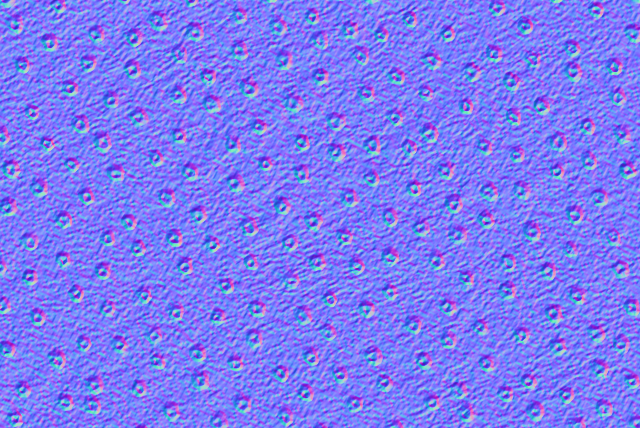
A Shadertoy shader for this texture map:

```glsl
// Normal map of quilled leather: scattered pitted follicle bumps on finely creased grain.

// Lengths are in canvas heights
const float SAMPLE_STEP   = 0.0014;            // half width of the slope sample
const vec2  FLAT_BIAS     = vec2(-0.010, -0.012); // red and green offset of the flat tone

const float GRAIN_SIZE    = 0.0068;
const float GRAIN_HEIGHT  = 0.0036;
const vec2  CREASE_SIZE   = vec2(0.019, 0.0082); // along, across
const float CREASE_HEIGHT = 0.0042;
const float CREASE_ANGLE  = 0.52;
const float CROSS_ANGLE   = -0.45;             // second crease set, mostly lower left
const float SWELL_SIZE    = 0.05;
const float SWELL_HEIGHT  = 0.0032;

const vec2  BUMP_CELL     = vec2(0.100, 0.076);
const float BUMP_ANGLE    = -0.38;
const float BUMP_JITTER   = 0.46;
const float BUMP_RADIUS   = 0.0185;
const float BUMP_HEIGHT   = 0.0105;
const float PIT_DEPTH     = 0.0085;
const vec2  SOFT_SIDE     = vec2(-0.40, 0.917); // bumps fade out towards the top left

float hash(vec2 p) {
    vec3 q = fract(p.xyx * 0.1031);
    q += dot(q, q.yzx + 33.33);
    return fract((q.x + q.y) * q.z);
}

vec2 hash2(vec2 p) {
    return vec2(hash(p), hash(p + 71.7));
}

float noise(vec2 p) {
    vec2 i = floor(p), f = fract(p);
    f = f * f * f * (f * (f * 6.0 - 15.0) + 10.0);
    float low  = mix(hash(i), hash(i + vec2(1, 0)), f.x);
    float high = mix(hash(i + vec2(0, 1)), hash(i + vec2(1, 1)), f.x);
    return mix(low, high, f.y);
}

vec2 noise2(vec2 p) {
    return vec2(noise(p), noise(p + 37.4)) - 0.5;
}

// Expresses p in axes turned by the angle
vec2 turn(vec2 p, float angle) {
    float c = cos(angle), s = sin(angle);
    return vec2(c * p.x + s * p.y, c * p.y - s * p.x);
}

// Short wandering folds plus isotropic grain
float skinHeight(vec2 p) {
    vec2 q = p + 0.06 * noise2(p * 3.0) + 0.012 * noise2(p * 25.0);
    float main  = noise(turn(q, CREASE_ANGLE) / CREASE_SIZE + 50.0);
    float cross = noise(turn(q, CROSS_ANGLE) / CREASE_SIZE + 90.0);
    float corner = 0.22 + 0.45 * smoothstep(0.65, 0.05, length(p - vec2(0.1, 0.15)));
    float strength = 0.75 + 0.5 * noise(p * 6.0 + 8.0);
    float h = CREASE_HEIGHT * strength * mix(main, cross, corner);
    h += GRAIN_HEIGHT * noise(turn(p, 1.1) / GRAIN_SIZE + 20.0);
    h += SWELL_HEIGHT * noise(turn(q, 0.8) / (SWELL_SIZE * vec2(1.8, 0.8)));
    return h;
}

// One raised dome with a hollow near its middle
float bumpHeight(vec2 d, vec2 id) {
    vec2 shape = hash2(id + 13.0);
    float radius = BUMP_RADIUS * mix(0.88, 1.12, shape.x);
    d += 0.0045 * noise2(d / 0.009 + id * 5.3);
    float dist = length(d);
    float side = dot(d, SOFT_SIDE) / max(dist, 1e-4);
    float edge = radius * (1.0 + 0.45 * max(side, 0.0));
    float dome = smoothstep(edge, 0.45 * radius, dist);
    vec2 pitCentre = radius * (vec2(-0.2, 0.05) + 0.25 * (hash2(id + 29.0) - 0.5));
    vec2 k = (d - pitCentre) / (0.36 * radius);
    float pit = exp(-dot(k, k));
    return mix(0.85, 1.15, shape.y) * (BUMP_HEIGHT * dome - PIT_DEPTH * pit);
}

// Jittered staggered rows of bumps
float bumpsHeight(vec2 p) {
    vec2 g = turn(p, BUMP_ANGLE) / BUMP_CELL;
    float row = floor(g.y), h = 0.0;
    for (int j = -1; j <= 1; j++) {
        float y = row + float(j);
        float stagger = 0.5 * mod(y, 2.0);
        float column = floor(g.x - stagger);
        for (int i = -1; i <= 1; i++) {
            vec2 id = vec2(column + float(i), y);
            vec2 centre = id + vec2(stagger, 0.0) + 0.5 + BUMP_JITTER * (hash2(id) - 0.5);
            vec2 d = turn((g - centre) * BUMP_CELL, -BUMP_ANGLE);
            h += bumpHeight(d, id);
        }
    }
    return h;
}

float height(vec2 p) {
    return skinHeight(p) + bumpsHeight(p);
}

void mainImage(out vec4 fragColor, in vec2 fragCoord) {
    vec2 p = fragCoord / iResolution.y;
    vec2 e = vec2(SAMPLE_STEP, 0.0);
    vec2 slope = vec2(height(p + e.xy) - height(p - e.xy),
                      height(p + e.yx) - height(p - e.yx)) / (2.0 * SAMPLE_STEP);

    // Red faces right, green faces down, blue faces the viewer
    vec3 normal = normalize(vec3(-slope.x, slope.y, 1.0));
    fragColor = vec4(0.5 + 0.5 * normal + vec3(FLAT_BIAS, 0.0), 1.0);
}
```
